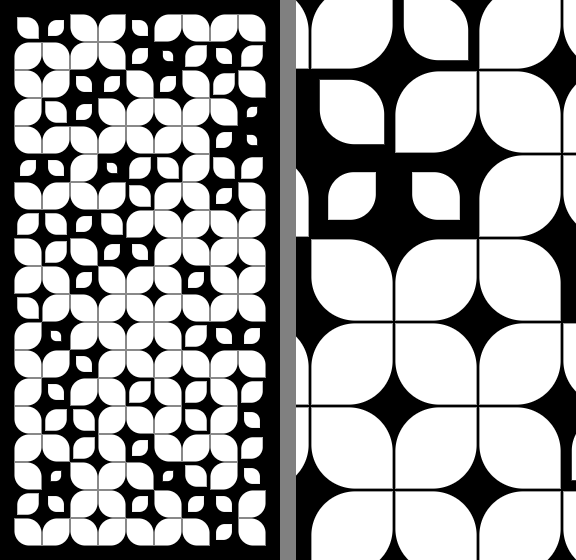
Left: the whole. Right: its middle third, enlarged.
This pattern is drawn by a Shadertoy shader. Its source:

```glsl
const vec2 GRID = vec2(9.0, 19.0);
const float CELLS_PER_WIDTH = 10.0;
const vec3 INK = vec3(0.0);
const vec3 PAPER = vec3(1.0);

float hash(vec2 cell, float seed) {
    return fract(sin(dot(cell, vec2(127.1, 311.7)) + seed) * 43758.5);
}

// Right and top edges joined by an arc; open towards lower left
float roundedCorner(vec2 p, float halfSize, float radius) {
    vec2 q = p - (halfSize - radius);
    return length(max(q, 0.0)) + min(max(q.x, q.y), 0.0) - radius;
}

// Square with two opposite corners rounded
float leaf(vec2 p, float size, float roundness) {
    float halfSize = 0.5 * size;
    float radius = roundness * size;
    return max(roundedCorner(p, halfSize, radius),
               roundedCorner(-p, halfSize, radius));
}

// Four sizes, the full one most common
float leafSize(float pick) {
    float level = step(0.59, pick) + step(0.78, pick) + step(0.92, pick);
    return 0.967 - 0.2 * level;
}

void mainImage(out vec4 fragColor, in vec2 fragCoord) {
    // Centred grid in cell units
    float width = min(iResolution.x, 0.5 * iResolution.y);
    float pixel = CELLS_PER_WIDTH / width;
    vec2 grid = (fragCoord - 0.5 * iResolution.xy) * pixel + 0.5 * GRID;
    vec2 cell = floor(grid);
    vec2 local = fract(grid) - 0.5;

    // Mirror alternate cells so that the leaves form rosettes
    float odd = mod(cell.x + cell.y, 2.0);
    local.x *= 1.0 - 2.0 * odd;

    float dist = leaf(local, leafSize(hash(cell, 4.0)), 0.54);
    float coverage = clamp(0.5 - dist / pixel, 0.0, 1.0);

    // Keep the border empty
    vec2 inside = step(vec2(0.0), cell) * step(cell, GRID - 1.0);
    coverage *= inside.x * inside.y;

    fragColor = vec4(mix(INK, PAPER, coverage), 1.0);
}
```
